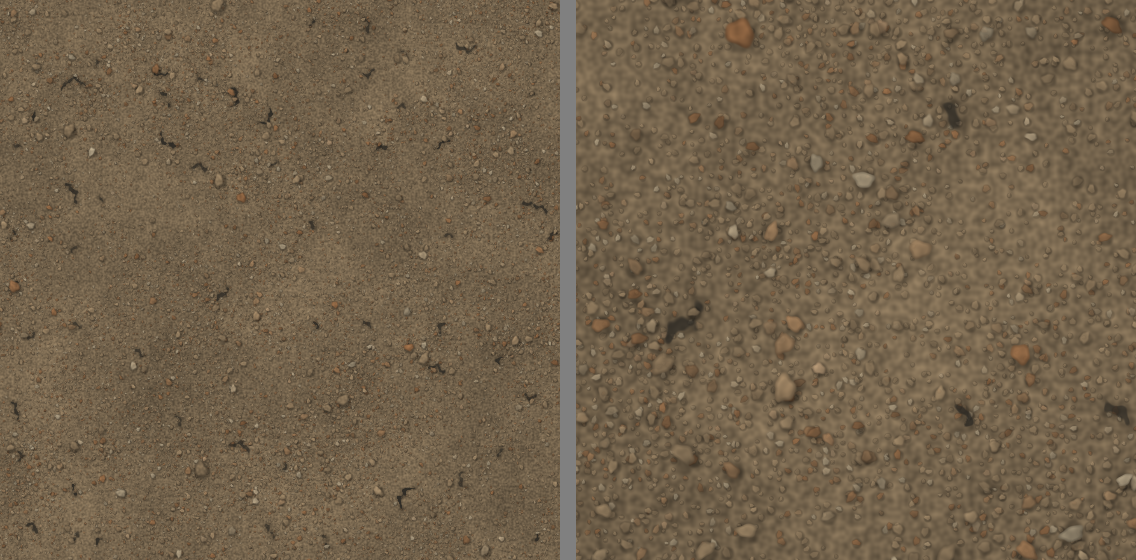
Left: the whole. Right: its middle third, enlarged.
Write a WebGL 2 fragment shader that draws this texture.

```glsl
#version 300 es
precision highp float;
// Dry packed soil: mottled brown ground with fine gradient-noise grain,
// several sizes of clustered grit and pebbles scattered on jittered grids,
// and sparse dark scraps of bent, ragged plant matter.

uniform vec2 u_resolution;
out vec4 fragColor;

const vec3 GROUND = vec3(0.455, 0.390, 0.300);
const vec3 STONE_TAN = vec3(0.60, 0.51, 0.39);
const vec3 STONE_RUST = vec3(0.57, 0.40, 0.26);
const vec3 STONE_PALE = vec3(0.71, 0.65, 0.54);
const vec3 SCRAP = vec3(0.17, 0.16, 0.14);
const vec2 LIGHT = vec2(-0.5, 0.8);
const float MOTTLE = 0.15;
const float GRAIN = 0.27;
const float SHADOW = 0.34;
const float SCRAP_CELLS = 13.0;
const float SCRAP_DENSITY = 0.34;

vec3 hash3(vec2 cell, int seed) {
    uvec3 v = uvec3(ivec3(ivec2(cell), seed)) * 1664525u + 1013904223u;
    v.x += v.y * v.z; v.y += v.z * v.x; v.z += v.x * v.y;
    v ^= v >> 16u;
    v.x += v.y * v.z; v.y += v.z * v.x; v.z += v.x * v.y;
    return vec3(v >> 8u) / 16777216.0;
}

float corner(vec2 cell, vec2 offset) {
    float a = 6.2832 * hash3(cell, 7).x;
    return dot(vec2(cos(a), sin(a)), offset);
}

float gradientNoise(vec2 p) {
    vec2 i = floor(p), f = p - i, e = vec2(1, 0);
    vec2 u = f * f * f * (f * (f * 6.0 - 15.0) + 10.0);
    return mix(mix(corner(i, f), corner(i + e, f - e), u.x),
               mix(corner(i + e.yx, f - e.yx), corner(i + 1.0, f - 1.0), u.x), u.y);
}

vec2 rotate(vec2 p, float a) {
    float c = cos(a), s = sin(a);
    return vec2(c * p.x + s * p.y, c * p.y - s * p.x);
}

// Where loose stones gather, around 1 on average
float cluster(vec2 p) {
    return clamp(1.0 + 1.5 * gradientNoise(p * 4.3 + 3.7) + 1.1 * gradientNoise(p * 11.0), 0.2, 2.0);
}

// One size class of stones; radius is a range in cell widths
void scatterStones(inout vec3 col, vec2 p, float cells, float density,
                   vec2 radius, float contrast, float pixel, int seed) {
    vec2 g = p * cells, home = floor(g);
    for (int y = -1; y <= 1; y++)
    for (int x = -1; x <= 1; x++) {
        vec2 cell = home + vec2(x, y);
        vec3 place = hash3(cell, seed);
        if (place.z > density * 2.0) continue;
        vec2 centre = cell + 0.5 + 0.7 * (place.xy - 0.5);
        if (place.z > density * cluster(centre / cells)) continue;

        vec3 form = hash3(cell, seed + 1), tint = hash3(cell, seed + 2);
        float r = mix(radius.x, radius.y, form.x * form.x);
        vec2 local = (g - centre) / r;
        vec2 q = rotate(local, 6.2832 * form.y) * vec2(0.9, 1.0 + 0.55 * form.z);
        float a = atan(q.y, q.x + 1e-5);
        float d = length(q) * (1.0 + 0.10 * sin(3.0 * a + 6.0 * tint.x) + 0.06 * sin(5.0 * a + 9.0 * tint.y));
        float soft = max(pixel * cells / r, 0.12);

        // Contact shadow, then the lit stone with a darker rim
        float away = length(local + LIGHT * 0.3);
        col *= 1.0 - SHADOW * contrast * (1.0 - smoothstep(0.85, 1.55, away));
        vec3 stone = mix(STONE_TAN, STONE_RUST, smoothstep(0.55, 0.95, tint.x));
        stone = mix(stone, STONE_PALE, smoothstep(0.72, 1.0, tint.y));
        stone *= 0.80 + 0.26 * tint.z + 0.13 * dot(local, LIGHT);
        stone *= 1.0 - 0.22 * smoothstep(0.6, 1.0, d);
        stone *= 1.0 + 0.20 * gradientNoise(p * 190.0);
        float cover = 1.0 - smoothstep(1.0 - soft, 1.0 + soft, d);
        col = mix(col, stone, cover * mix(contrast, 1.0, 0.25));
    }
}

// Bent dark fragments with ragged edges and a faint stain around them
void scatterScraps(inout vec3 col, vec2 p) {
    vec2 g = p * SCRAP_CELLS, home = floor(g);
    float ragged = gradientNoise(p * 150.0) + 0.6 * gradientNoise(p * 75.0);
    for (int y = -1; y <= 1; y++)
    for (int x = -1; x <= 1; x++) {
        vec2 cell = home + vec2(x, y);
        vec3 place = hash3(cell, 50), form = hash3(cell, 51), kind = hash3(cell, 52);
        if (place.z > SCRAP_DENSITY) continue;
        vec2 q = rotate(g - cell - 0.15 - 0.7 * place.xy, 6.2832 * form.x);
        float halfLength = mix(0.05, 0.27, form.y * form.y);
        q.y += (form.z - 0.5) * 7.0 * q.x * q.x + 0.03 * sin(q.x * 25.0 + 6.0 * kind.x);
        float d = length(vec2(max(abs(q.x) - halfLength, 0.0), q.y));
        float width = mix(0.018, 0.045, kind.y);
        float body = 1.0 - smoothstep(width * 0.4, width * 1.4, d + 0.06 * ragged);
        col *= 1.0 - 0.22 * (1.0 - smoothstep(0.0, 0.13, d + 0.04 * ragged));
        col = mix(col, SCRAP, body * mix(0.5, 0.9, kind.z));
    }
}

void main() {
    float pixel = 1.0 / min(u_resolution.x, u_resolution.y);
    vec2 p = gl_FragCoord.xy * pixel;

    // Ground: broad mottling and fine grain
    float mottle = gradientNoise(p * 5.0) + 0.7 * gradientNoise(p * 17.0 + 9.1) + 0.5 * gradientNoise(p * 42.0);
    float grain = gradientNoise(p * 240.0) + 0.6 * gradientNoise(p * 115.0 + 5.3);
    vec3 col = GROUND * (1.0 + MOTTLE * mottle + GRAIN * grain);

    // Grit to pebbles, smallest first
    scatterStones(col, p, 190.0, 0.46, vec2(0.22, 0.46), 0.45, pixel, 10);
    scatterStones(col, p, 115.0, 0.26, vec2(0.20, 0.46), 0.60, pixel, 20);
    scatterScraps(col, p);
    scatterStones(col, p, 64.0, 0.13, vec2(0.20, 0.44), 0.75, pixel, 30);
    scatterStones(col, p, 27.0, 0.035, vec2(0.20, 0.36), 0.90, pixel, 40);

    fragColor = vec4(col, 1.0);
}
```
